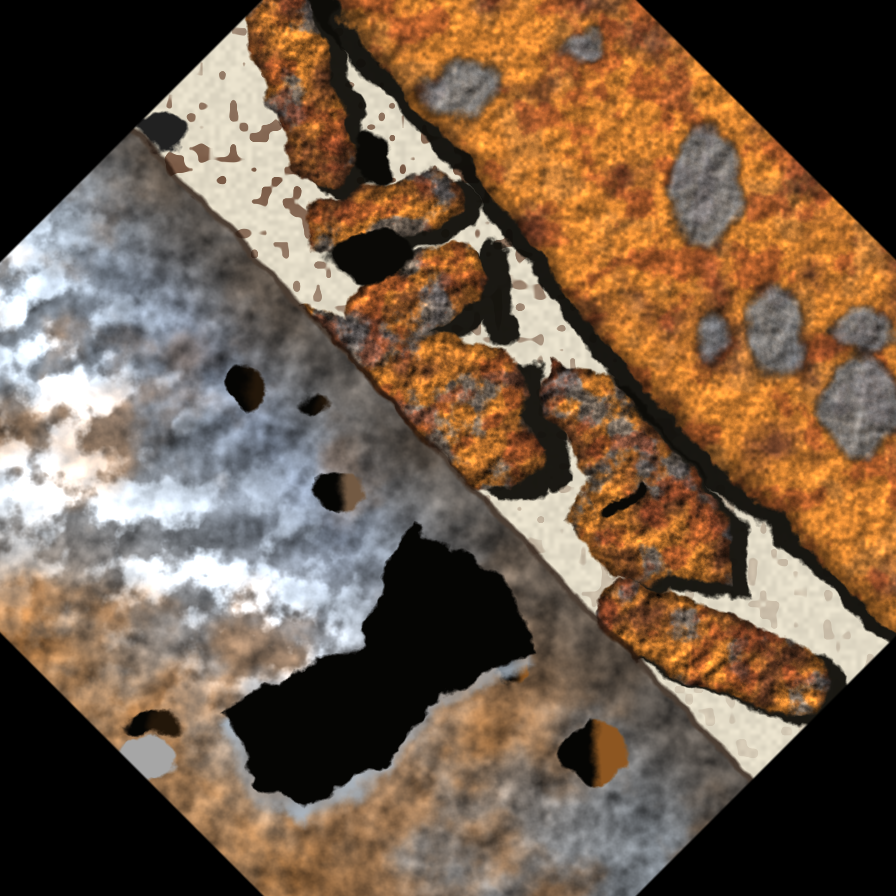
Write a WebGL 2 fragment shader that draws this texture.

```glsl
#version 300 es
precision highp float;
uniform vec2 u_resolution;
out vec4 outColor;
#define SPAN 7.68
#define SOFT 0.018
#define ROUGH 0.22
#define SAND vec3(0.90, 0.87, 0.79)
#define OCHRE vec3(0.72, 0.44, 0.17)
#define UMBER vec3(0.36, 0.21, 0.13)
#define SLATE vec3(0.44, 0.47, 0.50)
#define EARTH vec3(0.50, 0.39, 0.29)
#define VOID vec3(0.02, 0.018, 0.012)

float hash(vec2 p) {
  vec3 h = fract(p.xyx * 0.1031);
  h += dot(h, h.yzx + 33.33);
  return fract((h.x + h.y) * h.z);
}
float noise(vec2 p) {
  vec2 i = floor(p), f = smoothstep(0.0, 1.0, p - i), e = vec2(1, 0);
  return mix(mix(hash(i), hash(i + e), f.x), mix(hash(i + e.yx), hash(i + e.xx), f.x), f.y);
}
float fbm(vec2 p) {
  float sum = 0.0, amp = 0.5;
  for (int i = 0; i < 5; i++, amp *= 0.5) {
    sum += amp * noise(p);
    p = mat2(1.6, 1.2, -1.2, 1.6) * p + 7.3;
  }
  return sum;
}
// Slope of the surface towards a light at the upper left
float relief(vec2 p) { return 1.5 * (fbm(p) - fbm(p - vec2(0.22, 0.3))); }
float cover(float d) { return smoothstep(SOFT, -SOFT, d); }
float ellipse(vec2 p, vec4 e) { return (length((p - e.xy) / e.zw) - 1.0) * min(e.z, e.w); }
float capsule(vec2 p, vec2 a, vec2 b) {
  vec2 e = b - a;
  return length(p - a - e * clamp(dot(p - a, e) / dot(e, e), 0.0, 1.0));
}
float polygon(vec2 p, vec2 v[9]) {
  float d = 99.0, s = 1.0;
  for (int i = 0, j = 8; i < 9; j = i, i++) {
    vec2 e = v[j] - v[i], w = p - v[i];
    d = min(d, capsule(p, v[i], v[j]));
    bvec3 c = bvec3(p.y >= v[i].y, p.y < v[j].y, e.x * w.y > e.y * w.x);
    if (all(c) || !any(c)) s = -s;
  }
  return s * d;
}
// Loose flakes between the two plates
float flakes(vec2 p) {
  float d = capsule(p, vec2(2.4, 0.1), vec2(2.75, 1.3)) - 0.3;
  d = min(d, capsule(p, vec2(2.85, 1.95), vec2(3.7, 1.7)) - 0.24);
  d = min(d, capsule(p, vec2(3.3, 2.65), vec2(3.85, 2.4)) - 0.32);
  d = min(d, capsule(p, vec2(5.4, 5.3), vec2(6.75, 5.82)) - 0.32);
  d = min(d, polygon(p, vec2[9](vec2(2.62, 2.65), vec2(3.3, 2.75), vec2(4.45, 3.05), vec2(4.55, 3.35),
    vec2(4.4, 3.55), vec2(4.72, 3.85), vec2(4.5, 4.15), vec2(4.1, 4.18), vec2(3.2, 3.35))));
  return min(d, polygon(p, vec2[9](vec2(4.7, 3.08), vec2(5.2, 3.2), vec2(5.6, 3.7), vec2(6.3, 4.4),
    vec2(6.25, 5), vec2(5.3, 4.98), vec2(4.85, 4.45), vec2(5.05, 4.1), vec2(4.65, 3.5))));
}
vec3 rust(vec2 p, float age) {
  vec3 c = mix(UMBER, OCHRE, smoothstep(0.13, 0.5, fbm(p * 2.6) - age * 0.12));
  c = mix(c, SLATE * 0.8, age * smoothstep(0.5, 0.66, fbm(p * 3.1 + 19.0)));
  c = mix(c, vec3(0.5, 0.23, 0.13), 0.6 * smoothstep(0.48, 0.65, fbm(p * 4.0 + 41.0)));
  return c * (1.0 + (0.7 + age) * relief(p * 7.0)) * (0.82 + 0.4 * noise(p * 30.0));
}
vec3 greyPlate(vec2 p, float edge) {
  vec3 c = mix(SLATE, EARTH, smoothstep(0.38, 0.64, fbm(p * 1.3 + 5.0)));
  float brown = exp(-1.6 * capsule(p, vec2(0.3, 5.6), vec2(2.3, 7.6))) + 0.7 * exp(-1.8 * length(p - vec2(4.1, 6.3)));
  c = mix(c, OCHRE * 0.82 + 0.05, min(brown, 0.7));
  c = mix(c, vec3(0.42, 0.47, 0.56), 0.6 * exp(-1.2 * capsule(p, vec2(1.5, 2.6), vec2(2.9, 4.6))));
  c = mix(c, vec3(0.31, 0.28, 0.25), 0.85 * smoothstep(-1.0, -0.1, edge));
  c *= 0.88 + relief(p * 3.4) + 0.25 * noise(p * 17.0);
  // Wet highlights on the dents
  float sheen = exp(-1.5 * min(capsule(p, vec2(0.3, 4.1), vec2(2.5, 5.4)), capsule(p, vec2(0, 2.4), vec2(0.7, 3.5))));
  float crest = smoothstep(0.4, 0.68, fbm(p * 3.0 + 2.0) + 0.6 * relief(p * 2.8));
  return c + SLATE * 1.5 * sheen * (0.12 + crest);
}
void main() {
  vec2 uv = gl_FragCoord.xy / u_resolution;
  vec2 p = vec2(uv.x, 1.0 - uv.y) * SPAN;
  vec2 q = p + ROUGH * (vec2(fbm(p * 4.5), fbm(p * 4.5 + 31.0)) - 0.48);
  // Sand with crumbs and a dark stone
  vec3 col = SAND * (0.94 + 0.1 * noise(p * 22.0));
  col = mix(col, UMBER, 0.8 * smoothstep(0.7, 0.78, noise(p * 11.0)) * exp(-0.4 * abs(p.y - 1.5)));
  col = mix(col, vec3(0.13), cover(ellipse(q, vec4(1.4, 1.1, 0.21, 0.17))));
  // Flakes, cast shadows and hollows
  float flake = flakes(q);
  float shade = min(flakes(q - vec2(0.17, 0.1)), capsule(q, vec2(4.25, 2.2), vec2(4.3, 2.85)) - 0.13);
  shade = min(shade, capsule(q, vec2(4.55, 3.3), vec2(4.8, 4.1)) - 0.13);
  col = mix(col, VOID * 3.0, 0.95 * cover(shade));
  col = mix(col, rust(p * 1.25 + 3.0, 0.75) * (0.6 + 0.4 * smoothstep(0.0, 0.12, -flake)), cover(flake));
  float hollow = min(ellipse(q, vec4(3.18, 2.2, 0.4, 0.22)), ellipse(q, vec4(3.2, 1.35, 0.17, 0.25)));
  col = mix(col, VOID * 2.0, cover(min(hollow, capsule(q, vec2(5.15, 4.4), vec2(5.55, 4.2)) - 0.05)));
  // Rusty plate with slate scars
  float rim = dot(q - vec2(2.8, 0), vec2(-0.742, 0.67)) - 0.22 * exp(-pow(abs(p.x - 5.6) / 1.2, 2.0));
  col = mix(col, VOID * 2.5, 0.95 * cover(rim - 0.09 - 0.12 * noise(p * 2.0)));
  vec3 plate = rust(p, 0.12) * 1.12;
  vec4 scars[7] = vec4[7](vec4(6.05, 1.6, 0.3, 0.5), vec4(3.97, 0.76, 0.3, 0.23), vec4(6.65, 2.85, 0.25, 0.38),
    vec4(6.1, 2.87, 0.14, 0.2), vec4(7.38, 3.5, 0.36, 0.42), vec4(7.4, 2.85, 0.25, 0.2), vec4(5, 0.4, 0.16, 0.14));
  for (int i = 0; i < 7; i++) {
    float d = ellipse(q, scars[i]);
    plate *= 1.0 - 0.45 * exp(-d * d * 400.0);
    plate = mix(plate, SLATE * (0.95 + relief(p * 7.0)), 0.85 * smoothstep(0.05, -0.06, d));
  }
  col = mix(col, plate * (0.55 + 0.45 * smoothstep(0.0, 0.2, -rim)), cover(rim));
  // Grey plate with pits
  float edge = dot(mix(p, q, 0.4) - 1.15, vec2(0.726, -0.687));
  col = mix(col, UMBER * 0.4, 0.8 * cover(edge - 0.05));
  vec3 metal = greyPlate(p, edge);
  vec4 pits[6] = vec4[6](vec4(2.13, 3.33, 0.15, 0.16), vec4(2.7, 3.46, 0.12, 0.05), vec4(1.3, 6.2, 0.25, 0.11),
    vec4(2.9, 4.2, 0.21, 0.18), vec4(5.1, 6.47, 0.3, 0.25), vec4(4.4, 5.7, 0.12, 0.16));
  for (int i = 0; i < 6; i++) {
    float lit = (i > 2 ? 0.9 : 0.2) * smoothstep(-0.05, 0.08, q.x - pits[i].x);
    metal = mix(metal, mix(VOID, i == 3 ? EARTH : OCHRE * 0.85, lit), cover(ellipse(q, pits[i])));
  }
  metal = mix(metal, vec3(0.65), cover(ellipse(q, vec4(1.25, 6.5, 0.24, 0.17))));
  // Torn hole with a lit lower lip
  vec2 tear[9] = vec2[9](vec2(3.5, 4.5), vec2(4.38, 5), vec2(4.6, 5.55), vec2(3.85, 5.9),
    vec2(3.25, 6.6), vec2(2.65, 6.95), vec2(2.2, 6.7), vec2(1.9, 6.08), vec2(3.1, 5.5));
  float lip = smoothstep(0.06, -0.06, polygon(q - vec2(-0.04, 0.13), tear));
  metal = mix(metal, SLATE * 1.5, lip * (0.35 + 0.65 * noise(p * 5.0)));
  col = mix(col, mix(metal, VOID, cover(polygon(q, tear))), cover(edge));
  // Tilted square frame
  float sum = p.x + p.y, diff = p.x - p.y;
  float frame = max(max(2.25 - sum, sum - 13.13), max(diff - 5.45, -diff - 5.42));
  outColor = vec4(clamp(col, 0.0, 1.0) * cover(frame), 1.0);
}
```
